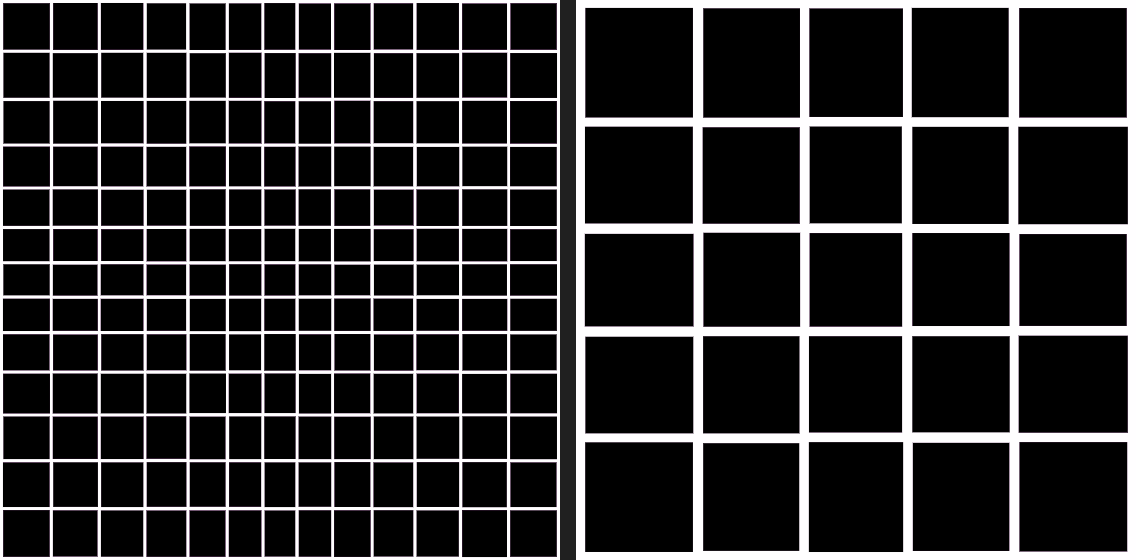
Left: the whole. Right: its middle third, enlarged.
This pattern is drawn by a Shadertoy shader. Its source:

```glsl
// White grid of 13 by 13 black cells that narrow towards the centre lines.
#define LINE_WIDTH 0.0058
#define WEAR 0.0009
#define FRINGE 1.2
#define FRINGE_VARIATION 0.25
#define LINE_COLOR vec3(1.0, 0.995, 1.0)
#define CELL_COLOR vec3(0.0)

float hash(vec2 p) {
    return fract(sin(dot(p, vec2(127.1, 311.7))) * 43758.5453);
}

// Distance from the centre to a grid line, k = 0.5, 1.5 ... 6.5
vec2 linePosition(vec2 k) {
    return 0.00185 + k * (0.0554 + k * (0.00426 - k * 0.000163));
}

// Small offset of one cell side, constant along that side
vec2 sideWear(vec2 cell, float seed) {
    return WEAR * (vec2(hash(cell + seed), hash(cell.yx - seed)) - 0.5);
}

void mainImage(out vec4 fragColor, in vec2 fragCoord) {
    vec2 p = fragCoord / iResolution.xy - 0.5;
    float pixel = 1.0 / min(iResolution.x, iResolution.y);
    vec2 a = abs(p);

    // Cell index, counted outwards from the centre
    vec2 ring = vec2(0.0);
    for (int i = 0; i < 6; i++) {
        ring += step(linePosition(vec2(float(i) + 0.5)), a);
    }
    vec2 cell = ring * sign(p);

    // Bounds of the cell, mirrored about the centre
    vec2 outer = linePosition(ring + 0.5);
    vec2 inner = mix(-outer, linePosition(max(ring - 0.5, 0.0)), step(0.5, ring));
    vec2 q = mix(p, a, step(0.5, ring));
    inner += 0.5 * LINE_WIDTH + sideWear(cell, 3.7);
    outer -= 0.5 * LINE_WIDTH + sideWear(cell, 9.2);

    // Signed distance to the nearest side, positive inside the cell
    vec2 toSide = min(q - inner, outer - q);
    float inside = min(toSide.x, toSide.y);
    float coverage = clamp(0.5 - inside / pixel, 0.0, 1.0);

    // Faint magenta fringe on the smoothed edges
    float tint = FRINGE + FRINGE_VARIATION * (hash(cell + 21.3) - 0.5);
    vec3 blend = vec3(coverage, pow(coverage, tint), coverage);
    fragColor = vec4(mix(CELL_COLOR, LINE_COLOR, blend), 1.0);
}
```
